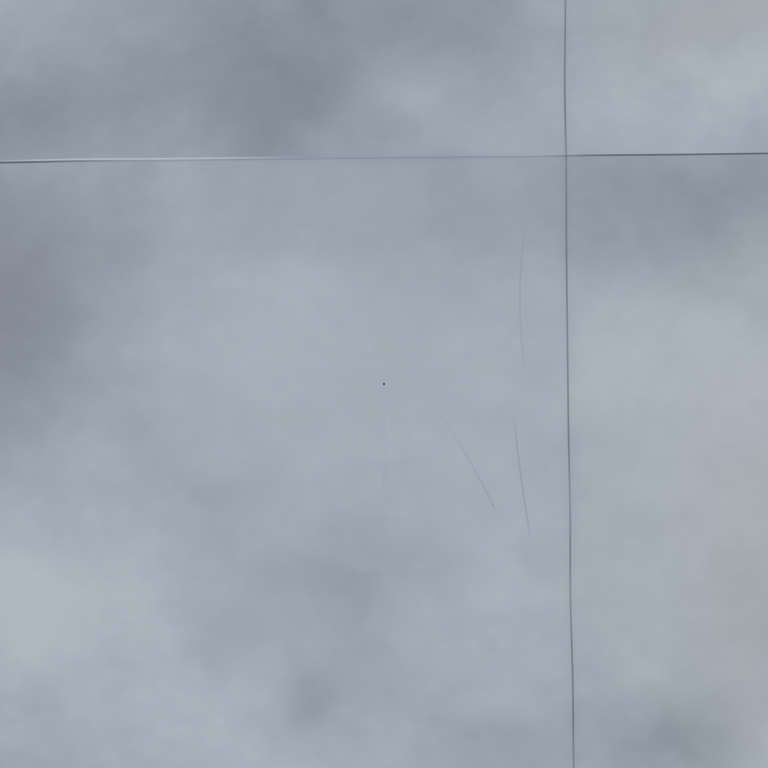
A Shadertoy shader for this texture:

```glsl
// Weathered blue-grey concrete slabs with two thin joints, cloudy stains and faint cracks.

const vec3 DARK = vec3(0.485, 0.522, 0.565);
const vec3 LIGHT = vec3(0.685, 0.722, 0.757);
const vec3 WARM_STAIN = vec3(0.660, 0.650, 0.645);
const vec3 MAUVE_STAIN = vec3(0.535, 0.545, 0.590);
const vec3 VIOLET_STAIN = vec3(0.530, 0.550, 0.640);
const vec3 JOINT = vec3(0.300, 0.335, 0.380);
const vec3 JOINT_EDGE = vec3(0.730, 0.755, 0.790);
const vec2 CENTRE = vec2(0.5);
const float JOINT_WIDTH = 0.0016;
const float CRACK_WIDTH = 0.0018;
const float HOLE_RADIUS = 0.0010;
const float BASE_TONE = 0.73;
const float CLOUD_AMOUNT = 0.62;
const float MOTTLE_AMOUNT = 0.22;
const float GRAIN_AMOUNT = 0.10;

float hash(vec2 p) {
    vec3 q = fract(vec3(p.xyx) * 0.1031);
    q += dot(q, q.yzx + 33.33);
    return fract((q.x + q.y) * q.z);
}

float noise(vec2 p) {
    vec2 i = floor(p), f = fract(p);
    f = f * f * (3.0 - 2.0 * f);
    return mix(mix(hash(i), hash(i + vec2(1, 0)), f.x),
               mix(hash(i + vec2(0, 1)), hash(i + vec2(1, 1)), f.x), f.y);
}

// Layered noise centred on zero
float clouds(vec2 p) {
    float sum = 0.0, amp = 0.5;
    for (int i = 0; i < 6; i++) {
        sum += amp * (noise(p) - 0.5);
        p = mat2(0.8, 0.6, -0.6, 0.8) * p * 2.03 + 17.3;
        amp *= 0.5;
    }
    return sum;
}

// Soft elliptical patch
float patchAt(vec2 p, vec2 centre, vec2 size) {
    vec2 d = (p - centre) / size;
    return exp(-dot(d, d));
}

// Smooth-edged line, given the distance from its middle
float line(float d, float width, float pixel) {
    return 1.0 - smoothstep(0.5 * width - 0.5 * pixel, 0.5 * width + pixel, abs(d));
}

// One between lo and hi, fading out at both ends
float span(float x, float lo, float hi, float fade) {
    return smoothstep(lo, lo + fade, x) * (1.0 - smoothstep(hi - fade, hi, x));
}

void mainImage(out vec4 fragColor, in vec2 fragCoord) {
    vec2 uv = fragCoord / iResolution.xy;
    float pixel = 1.0 / iResolution.y;

    // Joints, slightly skewed and uneven
    float wobble = 0.0025 * (noise(uv * 9.0) - 0.5);
    float across = uv.y - (0.789 + 0.012 * uv.x + wobble);
    float down = uv.x - (0.736 + 0.011 * pow(1.0 - uv.y, 1.6) + wobble);
    float upper = smoothstep(-pixel, pixel, across);

    // Broad light and dark areas, displaced to look cloudy
    vec2 p = uv + 0.13 * vec2(clouds(uv * 6.0), clouds(uv * 6.0 + 40.0));
    float tone = BASE_TONE;
    tone -= upper * 0.46 * patchAt(p, vec2(0.33, 0.88), vec2(0.16, 0.13));
    tone -= upper * 0.36 * patchAt(p, vec2(0.45, 1.02), vec2(0.36, 0.09));
    tone -= upper * 0.50 * patchAt(p, vec2(0.02, 0.87), vec2(0.15, 0.08));
    tone += upper * 0.22 * patchAt(p, vec2(0.52, 0.87), vec2(0.06, 0.06));
    tone += upper * 0.14 * patchAt(p, vec2(0.88, 0.87), vec2(0.14, 0.08));
    tone -= 0.52 * patchAt(p, vec2(0.00, 0.61), vec2(0.14, 0.15));
    tone -= (1.0 - upper) * 0.30 * patchAt(p, vec2(0.88, 0.74), vec2(0.22, 0.11));
    tone -= (1.0 - upper) * 0.14 * patchAt(p, vec2(0.30, 0.75), vec2(0.40, 0.09));
    tone -= 0.16 * patchAt(p, vec2(0.45, 0.24), vec2(0.22, 0.12));
    tone -= 0.20 * patchAt(p, vec2(0.41, 0.08), vec2(0.04, 0.06));
    tone += 0.20 * patchAt(p, vec2(0.06, 0.27), vec2(0.24, 0.18));
    tone += 0.24 * patchAt(p, vec2(0.90, 0.38), vec2(0.16, 0.22));
    tone -= 0.32 * patchAt(p, vec2(0.90, 0.03), vec2(0.12, 0.06));

    // Cloudy mottling and grain, calmer in the middle
    float calm = 1.0 - 0.65 * patchAt(uv, CENTRE, vec2(0.26));
    tone += CLOUD_AMOUNT * calm * clouds(uv * vec2(5.0, 5.5) + 9.0);
    tone += MOTTLE_AMOUNT * calm * clouds(uv * vec2(17.0, 22.0) + 3.0);
    tone += GRAIN_AMOUNT * calm * clouds(uv * vec2(55.0, 65.0));

    // Faint rays and arcs around the centre
    vec2 q = uv - CENTRE;
    float r = length(q), angle = atan(q.y, q.x);
    tone += 0.012 * sin(angle * 9.0 + 4.0 * sin(angle * 2.0 + 1.0)) * span(r, 0.01, 0.17, 0.05);
    for (int i = 0; i < 3; i++) {
        float edge = r - (0.10 + 0.073 * float(i));
        float below = span(angle, -2.1, -1.05, 0.25);
        tone -= 0.05 * below * smoothstep(-pixel, pixel, edge) * exp(-max(edge, 0.0) / 0.025);
    }
    tone -= 0.05 * line(q.x, CRACK_WIDTH, pixel) * span(uv.y, 0.25, 0.5, 0.08);

    // Curved hairline cracks
    float drop = clamp((0.5 - uv.y) / 0.164, 0.0, 1.0);
    float shortCrack = (uv.x - 0.53 - 0.115 * pow(drop, 0.7)) * 0.82;
    tone -= 0.22 * drop * line(shortCrack, CRACK_WIDTH, pixel) * span(uv.y, 0.334, 0.5, 0.008);
    float fall = 0.45 - uv.y;
    float lowCrack = uv.x - 0.670 - 0.10 * fall - 0.25 * fall * fall;
    tone -= 0.24 * line(lowCrack, CRACK_WIDTH, pixel) * span(uv.y, 0.28, 0.47, 0.05);
    float rise = uv.y - 0.61;
    float highCrack = uv.x - 0.677 - 0.8 * rise * rise;
    tone -= 0.14 * line(highCrack, CRACK_WIDTH, pixel) * span(uv.y, 0.51, 0.715, 0.04);

    // Colour and stains
    vec3 color = mix(DARK, LIGHT, clamp(tone, 0.0, 1.0));
    float warm = patchAt(p, vec2(1.0, 0.28), vec2(0.14, 0.30)) + patchAt(p, vec2(0.96, 0.99), vec2(0.12, 0.05));
    color = mix(color, WARM_STAIN, 0.35 * min(warm, 1.0));
    color = mix(color, MAUVE_STAIN, 0.35 * patchAt(p, vec2(0.0, 0.62), vec2(0.14, 0.16)));
    color = mix(color, VIOLET_STAIN, 0.30 * exp(-abs(across) / 0.012) * span(uv.x, 0.2, 0.8, 0.2));

    // Dark joint lines with a pale lip on the left
    float lip = span(uv.x, -0.05, 0.42, 0.14);
    color = mix(color, JOINT_EDGE, 0.75 * lip * line(across - 0.0015, JOINT_WIDTH, pixel));
    float depth = 0.15 + 0.55 * smoothstep(0.70, 0.80, uv.x) + 0.60 * (1.0 - smoothstep(0.02, 0.18, uv.x));
    color = mix(color, JOINT, depth * line(across + 0.001, JOINT_WIDTH, pixel));
    color = mix(color, JOINT, (0.20 + 0.35 * noise(uv * 14.0)) * line(down, JOINT_WIDTH, pixel));
    color *= 1.0 - 0.035 * exp(-abs(down) / 0.005);

    // Pinhole in the middle
    color = mix(color, vec3(0.12), 1.0 - smoothstep(HOLE_RADIUS - pixel * 0.5, HOLE_RADIUS + pixel * 0.5, r));
    fragColor = vec4(color, 1.0);
}
```
